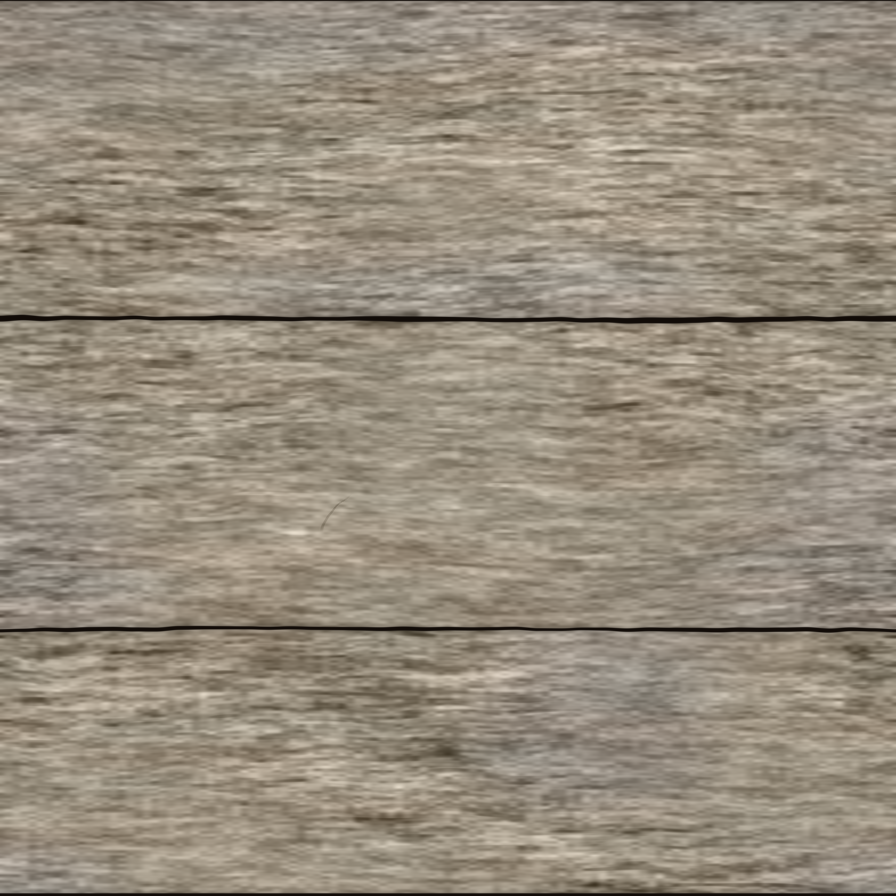
Write a WebGL 1 fragment shader that draws this texture.

```glsl
precision highp float;
// Three weathered grey-brown boards stacked across the canvas, parted by dark gaps.
// Horizontally stretched value noise, wrapped at the sides, builds the grain,
// the stains, and the short dark and pale fibres.

uniform vec2 u_resolution;

#define LOW_GAP 0.298
#define HIGH_GAP 0.644
#define EDGE_GAP 0.001
#define GRAIN_STRENGTH 1.2
#define GRAIN_BEND 0.020
#define STAIN_STRENGTH 0.065
#define FIBRE_DARK 0.15
#define FIBRE_PALE 0.11
#define WOOD vec3(0.610, 0.568, 0.500)
#define SILVER vec3(0.588, 0.556, 0.515)
#define GAP_COLOR vec3(0.065, 0.043, 0.028)

float hash(vec2 p, float seed) {
  vec3 q = fract(vec3(p.xyx + seed * 17.3) * 0.1031);
  q += dot(q, q.yzx + 33.33);
  return fract((q.x + q.y) * q.z);
}

// Value noise on a grid of cells, periodic across the canvas width.
float noise(vec2 p, vec2 cells, float seed) {
  vec2 g = p * cells;
  vec2 i = floor(g);
  vec2 f = g - i;
  f = f * f * (3.0 - 2.0 * f);
  float left = mod(i.x, cells.x);
  float right = mod(i.x + 1.0, cells.x);
  float below = mix(hash(vec2(left, i.y), seed), hash(vec2(right, i.y), seed), f.x);
  float above = mix(hash(vec2(left, i.y + 1.0), seed), hash(vec2(right, i.y + 1.0), seed), f.x);
  return mix(below, above, f.y);
}

float signedNoise(vec2 p, vec2 cells, float seed) {
  return noise(p, cells, seed) - 0.5;
}

// Signed distance to a slightly crooked gap between boards.
float gapDistance(vec2 p, float height, float halfWidth, float seed) {
  vec2 along = vec2(p.x, 0.0);
  float wobble = 0.003 * signedNoise(along, vec2(4.0, 1.0), seed)
               + 0.0018 * signedNoise(along, vec2(40.0, 1.0), seed + 1.0);
  float width = halfWidth * (0.7 + 0.6 * noise(along, vec2(11.0, 1.0), seed + 2.0));
  return abs(p.y - height - wobble) - width;
}

// Brightness of the layered grain, centred on zero.
float grainTone(vec2 p, float seed) {
  float tone = 0.05 * signedNoise(p, vec2(6.0, 50.0), seed);
  tone += 0.11 * signedNoise(p, vec2(14.0, 135.0), seed + 1.0);
  tone += 0.16 * signedNoise(p, vec2(30.0, 230.0), seed + 2.0);
  tone += 0.13 * signedNoise(p, vec2(110.0, 330.0), seed + 3.0);
  return tone;
}

void main() {
  vec2 p = gl_FragCoord.xy / u_resolution;
  float pixel = 1.0 / u_resolution.y;

  // Gaps: the outer one straddles the top and bottom edges.
  float lowGap = gapDistance(p, LOW_GAP, 0.0018, 3.0);
  float highGap = gapDistance(p, HIGH_GAP, 0.0027, 7.0);
  float edgeY = p.y - EDGE_GAP;
  float edgeGap = abs(edgeY - floor(edgeY + 0.5)) - 0.0019;
  float gap = min(min(lowGap, highGap), edgeGap);

  // Each board has its own seed; the lowest has the straightest grain.
  float board = step(LOW_GAP, p.y) + step(HIGH_GAP, p.y);
  float seed = 11.0 + board * 23.0;
  float bend = GRAIN_BEND * (0.35 + 0.35 * board);
  vec2 q = p;
  q.y += bend * signedNoise(p, vec2(3.0, 5.0), seed)
       + 0.005 * signedNoise(p, vec2(14.0, 20.0), seed + 1.0);

  // Grain and broad stains.
  float stain = signedNoise(q, vec2(3.0, 7.0), seed + 2.0)
              + 0.6 * signedNoise(q, vec2(9.0, 26.0), seed + 3.0);
  float worn = smoothstep(0.30, 0.75, noise(q, vec2(4.0, 9.0), seed + 4.0));
  float tone = GRAIN_STRENGTH * grainTone(q, seed + 5.0) * (0.85 + 0.3 * worn);
  tone += STAIN_STRENGTH * stain;

  // Dark pores gather in worn areas; pale raised fibres are sparse.
  float pores = smoothstep(0.62, 0.98, noise(q, vec2(24.0, 165.0), seed + 10.0));
  float pale = smoothstep(0.76, 0.98, noise(q, vec2(18.0, 120.0), seed + 11.0));
  float paleArea = smoothstep(0.45, 0.75, noise(q, vec2(5.0, 12.0), seed + 12.0));
  tone -= FIBRE_DARK * pores * (0.3 + 0.7 * worn);
  tone += FIBRE_PALE * pale * (0.2 + 0.8 * paleArea);

  // Faint upright saw marks and one short curved check in the middle board.
  float sawArea = smoothstep(0.55, 0.9, noise(p, vec2(6.0, 8.0), seed + 13.0));
  tone += 0.035 * sawArea * signedNoise(p, vec2(150.0, 30.0), seed + 14.0);
  float rise = p.y - 0.405;
  float bow = p.x - 0.36 - 17.0 * rise * rise - 0.004 * signedNoise(p, vec2(60.0, 90.0), 5.0);
  float checkSpan = smoothstep(0.0, 0.008, rise) * (1.0 - smoothstep(0.030, 0.046, rise));
  tone -= 0.10 * checkSpan * (1.0 - smoothstep(0.0005, 0.0015 + pixel, abs(bow)));

  // Silvered and warm brown patches tint the wood.
  float silver = smoothstep(0.50, 0.85, noise(q, vec2(3.0, 6.0), seed + 15.0));
  float warmth = signedNoise(q, vec2(7.0, 32.0), seed + 16.0);
  vec3 color = mix(WOOD, SILVER, silver) + tone;
  color += vec3(0.020, -0.004, -0.012) * warmth;

  // Board edges darken softly into the gaps.
  color *= 1.0 - 0.18 * exp(-max(gap, 0.0) * 320.0);
  color = mix(GAP_COLOR, color, smoothstep(-0.8 * pixel, 1.0 * pixel, gap));
  gl_FragColor = vec4(clamp(color, 0.0, 1.0), 1.0);
}
```
